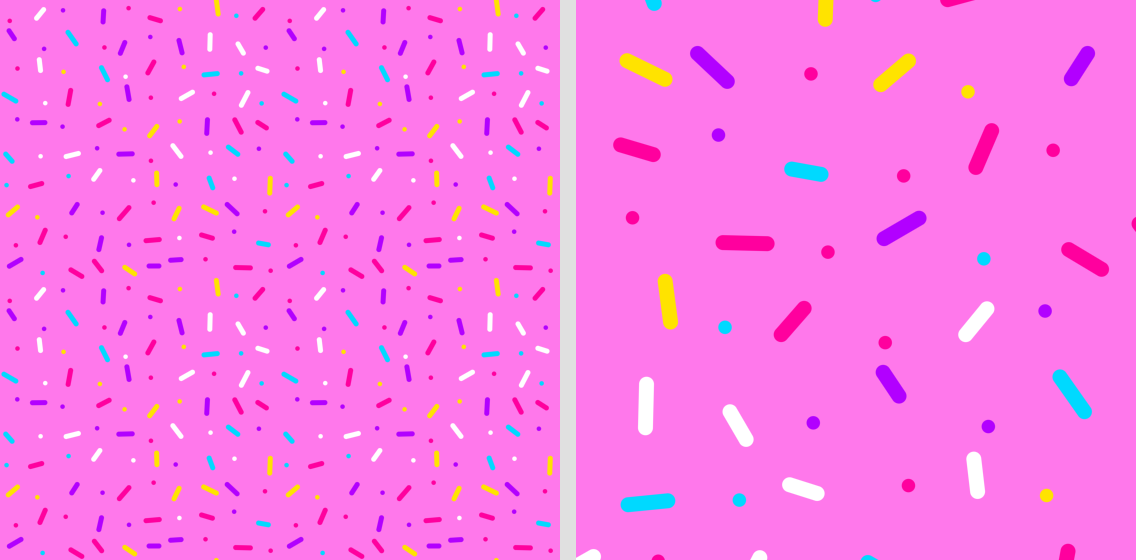
Left: the whole. Right: its middle third, enlarged.
This pattern is drawn by a Shadertoy shader. Its source:

```glsl
// Candy sprinkles: rounded dashes and small dots scattered on bright pink, tiling seamlessly.

const float CELLS = 10.0;   // cells per repeat, even so that the checkerboard wraps
const float REPEATS = 2.0;  // repeats across the canvas

float hash(vec2 p) {
    return fract(sin(dot(p, vec2(127.1, 311.7))) * 43758.5453);
}

// Distance to a capsule centred on the origin
float capsule(vec2 p, vec2 dir, float halfLength, float radius) {
    float along = clamp(dot(p, dir), -halfLength, halfLength);
    return length(p - dir * along) - radius;
}

vec3 sprinkleColor(vec2 cell) {
    vec3 palette[5] = vec3[5](
        vec3(1.0, 1.0, 1.0),    // white
        vec3(1.0, 0.89, 0.0),   // yellow
        vec3(0.70, 0.0, 1.0),   // purple
        vec3(0.0, 0.85, 1.0),   // cyan
        vec3(1.0, 0.0, 0.62));  // magenta
    // The stepped index keeps equal colours apart, the hash breaks up its order
    float index = cell.x + 2.0 * cell.y + floor(3.0 * hash(cell + 61.3));
    return palette[int(mod(index, 5.0))];
}

// Distance from p, relative to the cell centre, to the sprinkle of that cell
float sprinkle(vec2 p, vec2 cell) {
    bool dashCell = mod(cell.x + cell.y, 2.0) < 0.5;
    bool extraDash = !dashCell && hash(cell + 83.9) < 0.1;

    // Extra dashes stay centred so that they keep clear of their neighbours
    vec2 jitter = vec2(hash(cell + 3.7), hash(cell + 19.1)) - 0.5;
    p -= extraDash ? vec2(0.0) : 0.54 * jitter;

    if (dashCell || extraDash) {
        float angle = 3.14159 * hash(cell + 37.5);
        float halfLength = mix(0.17, 0.265, hash(cell + 47.2));
        return capsule(p, vec2(cos(angle), sin(angle)), halfLength, 0.089);
    }
    return length(p) - 0.08;
}

void mainImage(out vec4 fragColor, in vec2 fragCoord) {
    float scale = CELLS * REPEATS;
    vec2 p = fragCoord / iResolution.xy * scale;
    float soft = 0.75 * scale / iResolution.y;
    vec3 color = vec3(1.0, 0.47, 0.92);

    // Sprinkles of the surrounding cells
    for (int y = -1; y <= 1; y++) {
        for (int x = -1; x <= 1; x++) {
            vec2 corner = floor(p) + vec2(x, y);
            vec2 cell = mod(corner, CELLS);
            float d = sprinkle(p - corner - 0.5, cell);
            color = mix(color, sprinkleColor(cell), 1.0 - smoothstep(-soft, soft, d));
        }
    }
    fragColor = vec4(color, 1.0);
}
```
